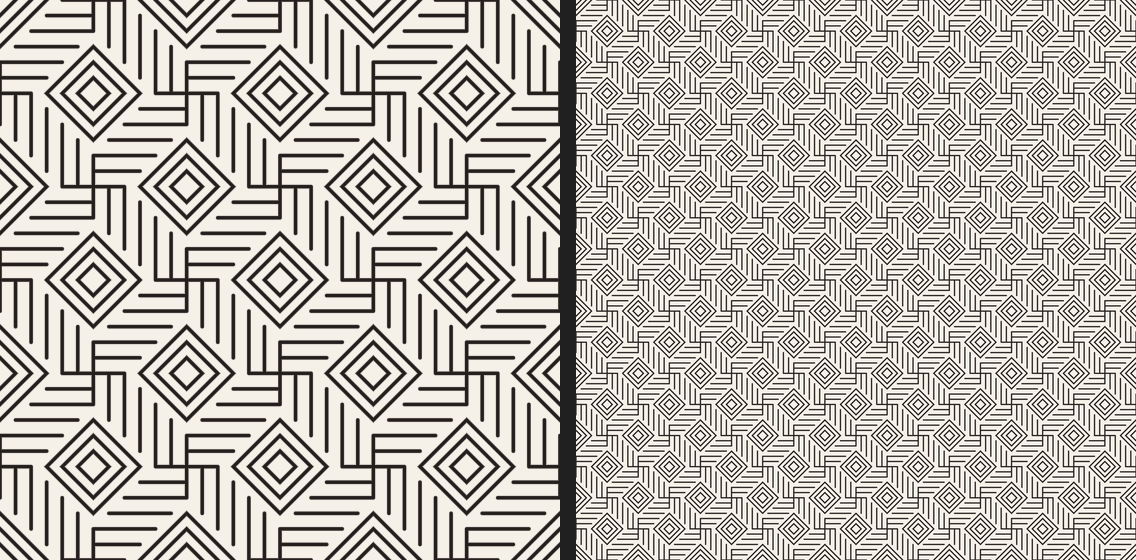
Left, the tile; right, the same tile 3 across and 3 down.
A Shadertoy shader for this pattern:

```glsl
// Line lattice of nested diamonds and interlocking striped pinwheels, 3 by 3 repeats.

// Distance from p to a horizontal segment at height y, from x = a to x = b
float segmentDistance(vec2 p, float y, float a, float b) {
    return length(vec2(p.x - clamp(p.x, a, b), p.y - y));
}

// Slanted stripes in a 6 by 6 block, pinwheel centres at (0,0) and (6,6)
float stripeDistance(vec2 q) {
    float row = clamp(round(q.y), 0.0, 6.0);
    float stripe = segmentDistance(q, row, max(row - 2.0, 0.0), min(row + 2.0, 6.0));

    // Bars closing the stripes at both pinwheel centres, joined by a half turn
    vec2 folded = q.x + q.y > 6.0 ? 6.0 - q : q;
    return min(stripe, segmentDistance(folded.yx, 0.0, 0.0, 2.0));
}

// Three nested diamonds around the block corners (6,0) and (0,6)
float diamondDistance(vec2 q) {
    float radius = 6.0 - abs(q.x - q.y);
    return abs(radius - clamp(round(radius), 1.0, 3.0)) * sqrt(0.5);
}

void mainImage(out vec4 fragColor, in vec2 fragCoord) {
    // 36 line spacings across the canvas, in blocks of 6
    vec2 p = fragCoord / iResolution.xy * 36.0;
    vec2 block = floor(p / 6.0);
    vec2 q = p - block * 6.0;

    // Quarter turn on alternate blocks
    if (mod(block.x + block.y, 2.0) < 0.5) q = vec2(6.0 - q.y, q.x);

    float d = min(stripeDistance(q), diamondDistance(q)) - 0.118;
    float soft = 0.8 * 36.0 / min(iResolution.x, iResolution.y);
    float ink = 1.0 - smoothstep(-soft, soft, d);

    vec3 paper = vec3(0.96, 0.94, 0.91);
    fragColor = vec4(mix(paper, vec3(0.14, 0.12, 0.11), ink), 1.0);
}
```
